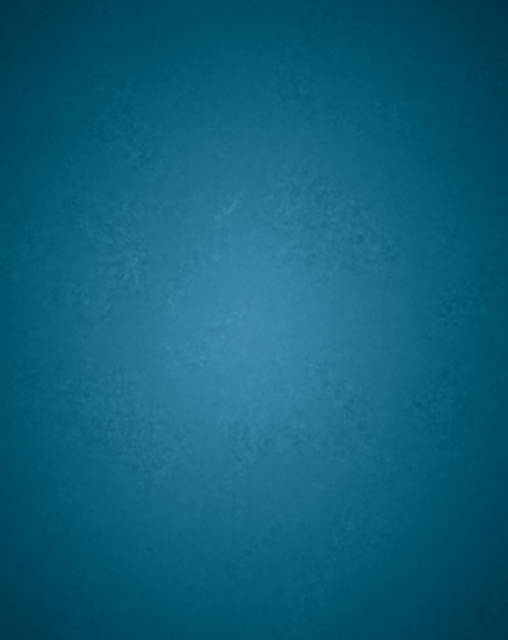
Give the GLSL for this background, as a Shadertoy shader.

```glsl
// Mottled teal-blue studio backdrop with a soft central glow and darkened corners.

vec2 hash2(vec2 cell) {
    vec3 q = fract(cell.xyx * vec3(0.1031, 0.1030, 0.0973));
    q += dot(q, q.yzx + 33.33);
    return fract((q.xx + q.yz) * q.zy);
}

// Cellular speckles: each cell holds one soft dot, either light or dark.
float speckles(vec2 p) {
    vec2 cell = floor(p);
    float sum = 0.0;
    for (int y = -1; y <= 1; y++) {
        for (int x = -1; x <= 1; x++) {
            vec2 id = cell + vec2(x, y);
            vec2 dotCenter = id + hash2(id);
            float tone = hash2(id + 71.7).x * 2.0 - 1.0;
            sum += tone * (1.0 - smoothstep(0.1, 0.95, length(p - dotCenter)));
        }
    }
    return sum;
}

// Layered, warped sines: broad cloudy patches in about -1 to 1.
float clouds(vec2 p) {
    float sum = 0.0, weight = 0.5;
    for (int i = 0; i < 5; i++) {
        p += 0.55 * sin(p.yx * 1.3 + vec2(1.7, 4.1));
        sum += weight * sin(p.x + 0.7) * sin(p.y + 2.3);
        p = mat2(1.4, 1.1, -1.1, 1.4) * p + 3.1;
        weight *= 0.62;
    }
    return sum;
}

void mainImage(out vec4 fragColor, in vec2 fragCoord) {
    vec2 uv = fragCoord / iResolution.xy;
    vec2 p = fragCoord / iResolution.y;

    // Elliptical glow, rounded off at its peak
    vec2 fromGlow = (uv - vec2(0.485, 0.485)) * vec2(1.93, 2.0);
    float radius = sqrt(dot(fromGlow, fromGlow) + 0.018);
    float patches = clouds(p * 7.0);
    radius += 0.035 * patches;
    vec3 color = vec3(0.277, 0.577, 0.707) - radius * vec3(0.30, 0.265, 0.30);

    // Fine grain, stronger inside worn patches
    float wear = smoothstep(0.05, 0.6, abs(clouds(p * 11.0 + 5.0)));
    float grain = speckles(p * 190.0) + 0.6 * speckles(p * 85.0 + 17.0);
    float fade = mix(1.0, 0.5, smoothstep(0.5, 1.3, radius));
    color += grain * fade * mix(0.008, 0.024, wear) * vec3(0.9, 1.0, 1.0);

    // Worn flecks gather to the left of the glow (light) and to its right (dark)
    float lightArea = exp(-18.0 * dot(uv - vec2(0.40, 0.54), uv - vec2(0.40, 0.54)));
    float darkArea = exp(-22.0 * dot(uv - vec2(0.85, 0.49), uv - vec2(0.85, 0.49)));
    float flecks = smoothstep(0.25, 0.9, speckles(p * 130.0 + 41.0)) * wear;
    color += flecks * (0.05 * lightArea - 0.04 * darkArea);

    fragColor = vec4(clamp(color, 0.0, 1.0), 1.0);
}
```
